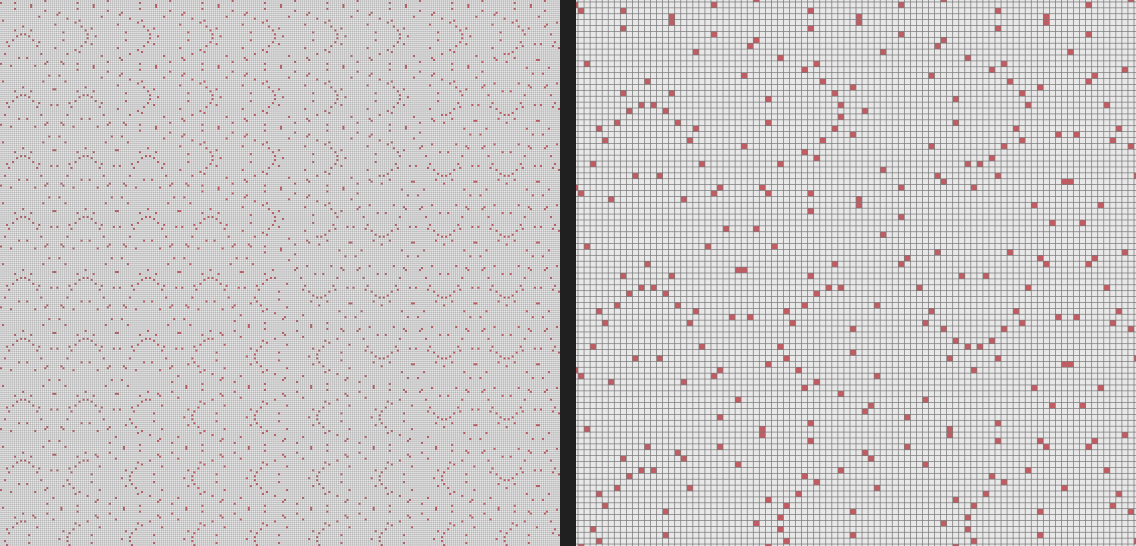
Left, the full canvas; right, a detail of the centre.
A Shadertoy shader for this pattern:

```glsl
// Fine ruled grid with red cells on parabolas modulo a prime, turned in four diagonal quadrants.
#define CELLS 278.0                     // cells across and down
#define PRIME 31.0                      // repeat length in cells
#define CENTER 7.0                      // residue of the shared turning point
#define APEX vec2(4.0, 9.0)             // parabola apex from the turning point
#define CURVE 4.0                       // quadratic coefficient
#define LINE 0.12                       // line width as a share of a cell
#define PAPER vec3(0.91, 0.91, 0.91)
#define INK vec3(0.47, 0.47, 0.47)
#define DOT vec3(0.76, 0.36, 0.39)

// 1.0 when the cell lies on the parabola of its quadrant
float isMarked(vec2 cell) {
    vec2 fromMiddle = cell + 0.5 - 0.5 * CELLS;
    vec2 p = cell - CENTER;
    if (abs(fromMiddle.y) > abs(fromMiddle.x)) p = p.yx;
    if (fromMiddle.y < fromMiddle.x) p = -p;
    float k = p.x - APEX.x;
    float residue = mod(p.y - APEX.y + CURVE * k * k + 0.5, PRIME);
    return step(residue, 1.0);
}

// Running length of line from zero to x along each axis
vec2 lineLength(vec2 x) {
    x += 0.5 * LINE;
    return floor(x) * LINE + min(fract(x), LINE);
}

void mainImage(out vec4 fragColor, in vec2 fragCoord) {
    // Footprint of this sample in cell units
    vec2 size = CELLS / iResolution.xy;
    vec2 center = fragCoord * size;
    vec2 low = center - 0.5 * size;
    vec2 high = center + 0.5 * size;

    // Area covered by the grid lines
    vec2 ruled = (lineLength(high) - lineLength(low)) / size;
    float lines = 1.0 - (1.0 - ruled.x) * (1.0 - ruled.y);

    // Area covered by marked cells, inset by the lines
    float dots = 0.0;
    for (int j = -1; j <= 1; j++) {
        for (int i = -1; i <= 1; i++) {
            vec2 cell = floor(center) + vec2(i, j);
            vec2 inside = min(high, cell + 1.0 - 0.5 * LINE) - max(low, cell + 0.5 * LINE);
            inside = max(inside, 0.0) / size;
            dots += isMarked(cell) * inside.x * inside.y;
        }
    }

    vec3 color = mix(PAPER, INK, lines) + dots * (DOT - PAPER);
    fragColor = vec4(color, 1.0);
}
```
